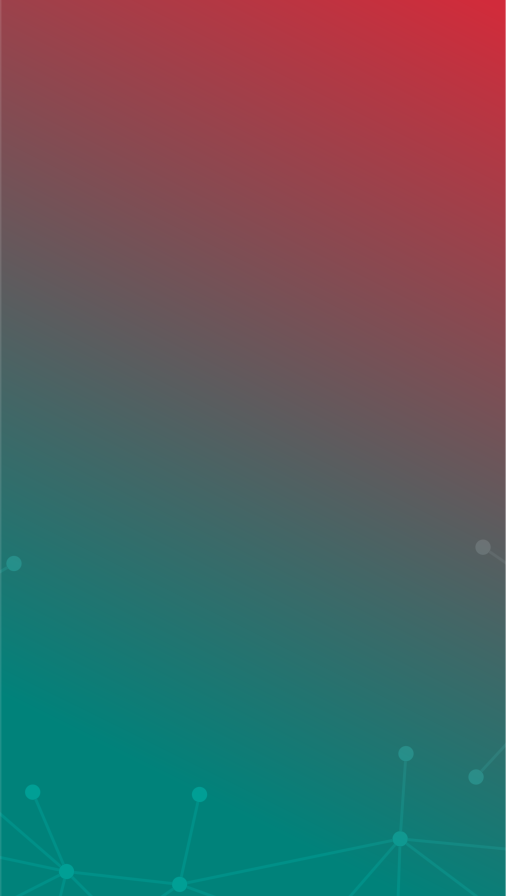
A WebGL 2 fragment shader for this background:

```glsl
#version 300 es
precision highp float;

uniform vec2 u_resolution;
out vec4 fragColor;

// Lengths are fractions of the canvas height
const vec3 TEAL = vec3(0.0, 0.51, 0.48);
const vec3 RED = vec3(0.82, 0.17, 0.23);
const vec3 MARGIN_COLOR = vec3(1.0);
const vec2 GRADIENT_AXIS = vec2(0.445, 0.896);
const float GRADIENT_START = 0.2;
const float GRADIENT_END = 1.135;

const float MARGIN_WIDTH = 0.0026;
const float LEFT_RIM_WIDTH = 0.0016;
const float LEFT_RIM_OPACITY = 0.12;

const float NODE_RADIUS = 0.0085;
const float LINK_HALF_WIDTH = 0.0016;
const float NODE_GAIN = 0.22;
const float LINK_GAIN = 0.11;
const float RAY_LENGTH = 0.3;

const vec2 HUB_LEFT = vec2(0.0742, 0.0273);
const vec2 HUB_MIDDLE = vec2(0.2005, 0.0130);
const vec2 HUB_RIGHT = vec2(0.4466, 0.0638);

// Each stem: node at the tip (xy), root of its link (zw)
const int STEM_COUNT = 7;
const vec4 STEMS[STEM_COUNT] = vec4[](
    vec4(0.0365, 0.1159, HUB_LEFT),
    vec4(0.2227, 0.1133, HUB_MIDDLE),
    vec4(0.4531, 0.1589, HUB_RIGHT),
    vec4(HUB_RIGHT, 0.580, 0.051),
    vec4(0.5313, 0.1328, 0.573, 0.178),
    vec4(0.0156, 0.3711, -0.013, 0.354),
    vec4(0.5391, 0.3893, 0.573, 0.366)
);

float segmentDistance(vec2 p, vec2 a, vec2 b) {
    vec2 ab = b - a;
    float along = clamp(dot(p - a, ab) / dot(ab, ab), 0.0, 1.0);
    return length(p - a - ab * along);
}

// Rays leaving a hub; angles in degrees, spread grows with bend
float fanDistance(vec2 p, vec2 hub, int count, float start, float spread, float bend) {
    float nearest = 1e3;
    for (int i = 0; i < count; i++) {
        float k = float(i);
        float angle = radians(start + spread * k + bend * k * k);
        vec2 tip = hub + RAY_LENGTH * vec2(cos(angle), sin(angle));
        nearest = min(nearest, segmentDistance(p, hub, tip));
    }
    return nearest;
}

float coverage(float distanceToEdge, float pixel) {
    return 1.0 - smoothstep(-0.75 * pixel, 0.75 * pixel, distanceToEdge);
}

void main() {
    vec2 p = gl_FragCoord.xy / u_resolution.y;
    float pixel = 1.0 / u_resolution.y;
    float aspect = u_resolution.x / u_resolution.y;

    // Diagonal blend
    float blend = (dot(p, GRADIENT_AXIS) - GRADIENT_START) / (GRADIENT_END - GRADIENT_START);
    vec3 color = mix(TEAL, RED, clamp(blend, 0.0, 1.0));

    // Hubs, the links between them and their outgoing rays
    float node = min(distance(p, HUB_LEFT), distance(p, HUB_MIDDLE));
    float link = min(segmentDistance(p, HUB_LEFT, HUB_MIDDLE), segmentDistance(p, HUB_MIDDLE, HUB_RIGHT));
    link = min(link, fanDistance(p, HUB_LEFT, 5, 139.0, 24.0, 5.0));
    link = min(link, fanDistance(p, HUB_MIDDLE, 2, 215.0, 125.0, 0.0));
    link = min(link, fanDistance(p, HUB_RIGHT, 3, 229.0, 31.0, 8.0));

    // Stems with a node at the tip
    for (int i = 0; i < STEM_COUNT; i++) {
        node = min(node, distance(p, STEMS[i].xy));
        link = min(link, segmentDistance(p, STEMS[i].xy, STEMS[i].zw));
    }

    // Brighten the gradient under the network
    float glow = max(LINK_GAIN * coverage(link - LINK_HALF_WIDTH, pixel),
                     NODE_GAIN * coverage(node - NODE_RADIUS, pixel));
    color *= 1.0 + glow;

    // Pale margin on the right, faint rim on the left
    color = mix(color, MARGIN_COLOR, LEFT_RIM_OPACITY * coverage(p.x - LEFT_RIM_WIDTH, pixel));
    color = mix(color, MARGIN_COLOR, coverage(aspect - MARGIN_WIDTH - p.x, pixel));
    fragColor = vec4(color, 1.0);
}
```
